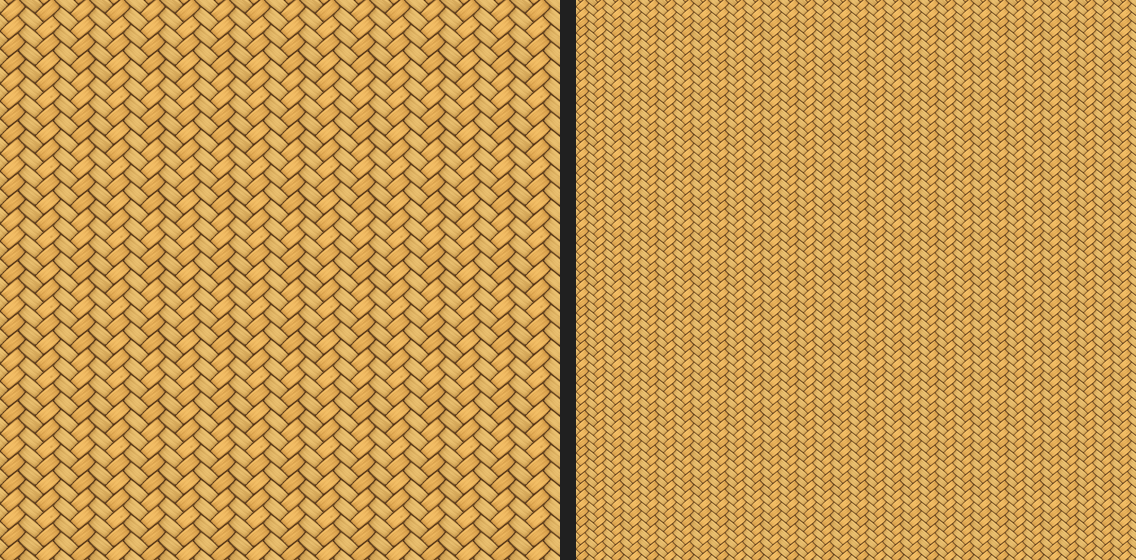
Left, the tile; right, the same tile 2 across and 2 down.
Write a Shadertoy shader that draws this pattern.

```glsl
// Woven straw mat: a diagonal two-over-two twill of short visible strips.
// Each strip is a slanted rounded box; the nearest one is shaded with layered
// sine fibres, lit along its upper edge and darkened where it dives under.

const vec2 GRID = vec2(16.0, 32.0);     // strips of one slant, across and down
const vec2 TILE = vec2(2.0, 4.0);       // strips before the wear repeats
const vec2 PITCH = vec2(2.0, 1.0);      // spacing of strips, in row heights
const vec2 ORIGIN = vec2(0.75, 0.417);  // centre of the first rising strip
const vec2 HALF_SIZE = vec2(0.68, 0.372);
const float SLANT = 0.70;               // radians
const float CORNER = 0.06;
const float FIBRE_DEPTH = 0.11;
const float WEAR = 0.14;
const vec2 KNOT_ID = vec2(1.0, 2.0);
const vec2 KNOT_POS = vec2(0.18, -0.08);

const vec3 DEEP = vec3(0.23, 0.14, 0.07);
const vec3 BROWN = vec3(0.44, 0.30, 0.145);
const vec3 STRAW = vec3(0.83, 0.63, 0.31);
const vec3 LIGHT = vec3(0.94, 0.76, 0.43);
const vec3 RISING_TINT = vec3(1.02, 0.99, 0.94);
const vec3 FALLING_TINT = vec3(0.98, 1.0, 1.04);

float hash(vec3 p) {
    return fract(sin(dot(p, vec3(12.99, 78.23, 37.72))) * 4375.85);
}

float roundedBox(vec2 p, vec2 halfSize, float radius) {
    vec2 q = abs(p) - halfSize + radius;
    return length(max(q, 0.0)) + min(max(q.x, q.y), 0.0) - radius;
}

// Fine lines along a strip, bending and fading a little on their way
float fibres(vec2 q, float seed) {
    float y = q.y + 0.02 * sin(q.x * 4.0 + seed * 40.0);
    float fine = sin(y * 41.0 + seed * 61.0) * (0.7 + 0.3 * sin(q.x * 7.0 + seed * 23.0));
    float broad = sin(y * 23.0 + seed * 97.0 + 0.6 * sin(q.x * 3.0));
    float fleck = sin(y * 67.0 + seed * 13.0) * sin(q.x * 11.0 + y * 19.0 + seed * 31.0);
    return 0.45 * fine + 0.35 * broad + 0.3 * fleck;
}

vec3 strawRamp(float tone) {
    vec3 c = mix(DEEP, BROWN, smoothstep(0.0, 0.3, tone));
    c = mix(c, STRAW, smoothstep(0.25, 0.72, tone));
    return mix(c, LIGHT, smoothstep(0.7, 1.05, tone));
}

void mainImage(out vec4 fragColor, in vec2 fragCoord) {
    vec2 p = fragCoord / iResolution.xy * GRID * PITCH;
    float px = GRID.y / iResolution.y;

    // Nearest and second nearest strip
    float nearest = 9.0, second = 9.0;
    vec2 q = vec2(0.0), id = vec2(0.0);
    float falling = 0.0;
    for (int k = 0; k < 2; k++) {
        float kind = float(k);
        vec2 start = ORIGIN + kind * 0.5 * PITCH;
        vec2 axis = vec2(cos(SLANT), sin(SLANT) * (1.0 - 2.0 * kind));
        vec2 across = vec2(-axis.y, axis.x);
        vec2 base = floor((p - start) / PITCH + 0.5);
        for (int row = -1; row <= 1; row++) {
            vec2 cell = base + vec2(0.0, float(row));
            vec2 r = p - start - cell * PITCH;
            vec2 local = vec2(dot(r, axis), dot(r, across));
            float d = roundedBox(local, HALF_SIZE, CORNER);
            if (d < nearest) {
                second = nearest;
                nearest = d;
                q = local;
                id = mod(cell, TILE);
                falling = kind;
            } else {
                second = min(second, d);
            }
        }
    }
    float edge = max(nearest, 0.5 * (nearest - second));
    float seed = hash(vec3(id, falling));
    float grain = fibres(q, seed);

    // Strip body: fibre, wear and the bend over its neighbours
    float tone = 0.87 + FIBRE_DEPTH * grain + WEAR * (seed - 0.5);
    tone += 0.07 * (1.0 - smoothstep(0.0, 0.45, abs(q.x)));
    tone -= 0.24 * smoothstep(0.38, HALF_SIZE.x, abs(q.x));
    tone -= 0.22 * smoothstep(0.20, HALF_SIZE.y, -q.y);
    tone += 0.16 * smoothstep(0.19, 0.28, q.y) * (1.0 - smoothstep(0.29, 0.35, q.y));
    tone -= 0.32 * smoothstep(-0.09, 0.0, edge);

    // One knot in each block of strips
    float isKnot = (1.0 - falling) * step(distance(id, KNOT_ID), 0.5);
    float knot = length((q - KNOT_POS) * vec2(1.0, 1.5));
    tone -= 0.24 * isKnot * (1.0 - smoothstep(0.03, 0.12, knot));

    // Shadowed gaps between strips
    float gapTone = 0.15 + 0.10 * grain + 0.10 * smoothstep(0.02, 0.12, nearest);
    float cover = 1.0 - smoothstep(-0.6 * px, 0.6 * px, edge + 0.012);
    vec3 color = strawRamp(tone) * mix(RISING_TINT, FALLING_TINT, falling);
    fragColor = vec4(mix(strawRamp(gapTone), color, cover), 1.0);
}
```
